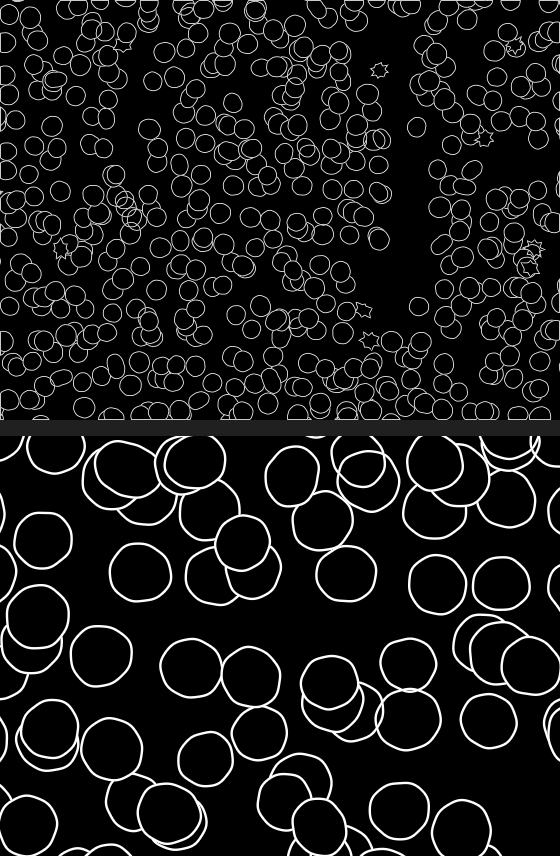
Top, the full canvas; bottom, a detail of the centre.
This pattern is drawn by a WebGL 1 fragment shader. Its source:

```glsl
precision highp float;
// Thin white outlines of round cells scattered over black, some stacked in pairs.
// A jittered grid places the cells, noise leaves bare patches, and each cell
// is a wobbly polar shape (rarely a spiky star) that hides those painted before it.

uniform vec2 u_resolution;

// Lengths are in canvas heights
const float GRID_ROWS = 17.5;       // grid cells per canvas height
const float JITTER = 0.8;           // spread of centres, in grid cells
const float RADIUS_MIN = 0.0212;
const float RADIUS_MAX = 0.0252;
const float LINE_WIDTH = 0.0019;
const float PAIR_SHARE = 0.30;      // cells with a partner beneath
const float STAR_SHARE = 0.025;     // spiky cells
const float CLEAR_SHARE = 0.12;     // cells that hide nothing
const float SKIP_SHARE = 0.05;      // randomly missing cells
const float BARE_LEVEL = 0.23;      // noise below this leaves a bare patch
const float BARE_SCALE = 0.36;      // bare patch frequency per grid cell
const vec3 BACKGROUND = vec3(0.0);
const vec3 OUTLINE = vec3(1.0);
const float TAU = 6.28318;

vec4 hash4(vec2 p) {
  vec4 q = fract(p.xyxy * vec4(0.1031, 0.1030, 0.0973, 0.1099));
  q += dot(q, q.wzxy + 33.33);
  return fract((q.xxyz + q.yzzw) * q.zywx);
}

float valueNoise(vec2 p) {
  vec2 i = floor(p);
  vec2 f = fract(p);
  f = f * f * (3.0 - 2.0 * f);
  float low = mix(hash4(i).x, hash4(i + vec2(1.0, 0.0)).x, f.x);
  float high = mix(hash4(i + vec2(0.0, 1.0)).x, hash4(i + 1.0).x, f.x);
  return mix(low, high, f.y);
}

// Outline radius at an angle, relative to the mean radius
float outlineRadius(float angle, vec4 shape, float isStar) {
  vec4 phase = TAU * fract(shape * 7.31);
  float stretch = 0.015 + 0.03 * shape.x + 0.22 * pow(shape.y, 24.0);
  float wobble = stretch * sin(2.0 * angle + phase.x)
    + 0.028 * shape.z * sin(3.0 * angle + phase.y)
    + 0.016 * shape.w * sin(5.0 * angle + phase.z)
    + 0.009 * sin(8.0 * angle + phase.w);
  float spikes = 6.0 + floor(3.0 * shape.w);
  float spike = abs(2.0 * fract(angle * spikes / TAU + shape.z) - 1.0);
  float star = 0.64 + 0.36 * spike * spike * (0.8 + 0.4 * sin(angle * 2.0 + phase.w));
  return mix(1.0, star, isStar) + wobble * (1.0 + isStar);
}

// Signed distance to a cell, negative inside
float cellDistance(vec2 p, float radius, vec4 shape, float isStar) {
  const float STEP = 0.02;
  float angle = atan(p.y, p.x);
  float r = outlineRadius(angle, shape, isStar);
  float slope = (outlineRadius(angle + STEP, shape, isStar) - r) / (STEP * r);
  return (length(p) - radius * r) / sqrt(1.0 + slope * slope);
}

// Share of a pixel covered by a line at distance d
float lineCoverage(float d, float pixel) {
  float halfLine = 0.5 * LINE_WIDTH;
  float span = min(d + 0.5 * pixel, halfLine) - max(d - 0.5 * pixel, -halfLine);
  return clamp(span / pixel, 0.0, 1.0);
}

// Paints one cell over the ink; frame clips it at the canvas border
float paintCell(float ink, vec2 p, vec2 seed, float frame, float pixel) {
  if (length(p) > 2.0 * RADIUS_MAX) return ink;
  vec4 shape = hash4(seed + 61.7);
  vec4 kind = hash4(seed + 137.3);
  float radius = mix(RADIUS_MIN, RADIUS_MAX, kind.x);
  float isStar = step(kind.y, STAR_SHARE);
  float d = max(cellDistance(p, radius, shape, isStar), frame);
  float outside = clamp(d / pixel + 0.5, 0.0, 1.0);
  float hides = step(CLEAR_SHARE, kind.z);
  return max(ink * mix(1.0, outside, hides), lineCoverage(d, pixel));
}

void main() {
  float pixel = 1.0 / u_resolution.y;
  vec2 p = gl_FragCoord.xy * pixel;
  vec2 canvas = u_resolution * pixel;

  // Border distance, so that cut cells close along the canvas edge
  vec2 border = abs(p - 0.5 * canvas) - 0.5 * canvas;
  float frame = max(border.x, border.y) + 0.5 * LINE_WIDTH;

  vec2 home = floor(p * GRID_ROWS);
  float ink = 0.0;
  for (int y = -1; y <= 1; y++) {
    for (int x = -1; x <= 1; x++) {
      vec2 id = home + vec2(float(x), float(y));
      vec2 seed = id + 19.0;
      vec4 place = hash4(seed);
      vec4 partner = hash4(seed + 211.9);
      bool bare = valueNoise(seed * BARE_SCALE + 5.4) < BARE_LEVEL;
      if (bare || place.z < SKIP_SHARE) continue;

      vec2 local = p - (id + 0.5 + JITTER * (place.xy - 0.5)) / GRID_ROWS;
      if (partner.x < PAIR_SHARE) {
        float turn = TAU * partner.y;
        float reach = RADIUS_MAX * mix(0.3, 1.0, partner.z);
        vec2 offset = reach * vec2(cos(turn), sin(turn));
        ink = paintCell(ink, local - offset, seed + 401.3, frame, pixel);
      }
      ink = paintCell(ink, local, seed, frame, pixel);
    }
  }
  gl_FragColor = vec4(mix(BACKGROUND, OUTLINE, ink), 1.0);
}
```
